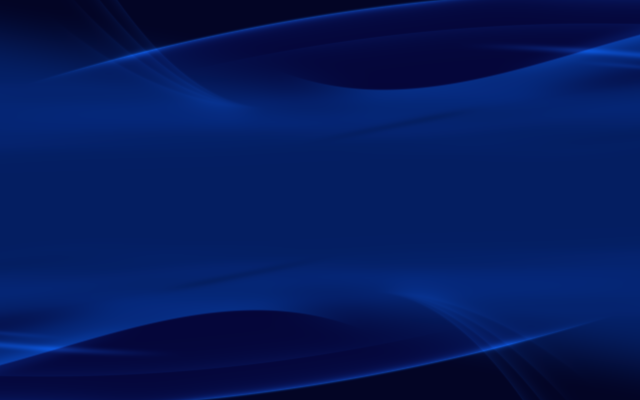
This background is drawn by a WebGL 2 fragment shader. Its source:

```glsl
#version 300 es
precision highp float;
// Deep blue backdrop with dark lens shapes and thin luminous arcs.
// One half is built from polynomial curves, soft steps and exponential glows;
// a half-turn about the centre supplies the other half.
uniform vec2 u_resolution;
out vec4 fragColor;

const vec3 NIGHT = vec3(0.012, 0.018, 0.145);
const vec3 INDIGO = vec3(0.018, 0.024, 0.225);
const vec3 CALM = vec3(0.016, 0.117, 0.380);
const vec3 BAND = vec3(0.020, 0.150, 0.465);
const vec3 GLOW = vec3(0.030, 0.190, 0.400);

float parabola(float x, vec3 k) {
  return k.x + x * (k.y + x * k.z);
}

// Symmetric soft bump of width w
float bump(float d, float w) {
  return exp(-d * d / (w * w));
}

// Crisp on the upper side, fading slowly below
float trail(float d, float crisp, float fade) {
  return d < 0.0 ? bump(d, crisp) : exp(-d / fade);
}

// Smooth window between a and b with soft ends
float span(float x, float a, float b, float soft) {
  return smoothstep(a, a + soft, x) * (1.0 - smoothstep(b - soft, b, x));
}

// Lower edge of the dark lens
float lensEdge(float x) {
  float t = x - 0.6;
  return 0.225 + t * t * (1.6 * t - 1.5);
}

// Fine silky streaks from layered sines
float silk(float x, float y) {
  float s = 0.0;
  for (int i = 1; i <= 3; i++) {
    float f = float(i);
    s += sin(y * 42.0 * f + 5.0 * sin(x * 3.0 + f) + f * 1.7) / f;
  }
  return s;
}

// Dark-to-blue sheet: a soft slope on the left, the lens edge on the right
vec3 sheet(float x, float y, float outer, float lens, float aa) {
  vec3 dark = mix(NIGHT, INDIGO, smoothstep(-aa, aa, y - outer));
  float slope = smoothstep(-0.11, 0.09, y - 0.10 - 0.28 * x);
  float cut = smoothstep(-aa, aa, y - lens);
  float blue = mix(slope, cut, smoothstep(0.42, 0.60, x));
  float crest = mix(0.275, lens + 0.045, smoothstep(0.35, 0.65, x));
  float light = bump(y - crest, 0.065);
  light = max(light, 0.75 * bump(y - 0.28 + 0.05 * (x - 0.7), 0.065));
  return mix(dark, mix(CALM, BAND, light), blue);
}

vec3 backdrop(float x, float y, float aa) {
  float outer = parabola(x, vec3(0.2344, -0.516, 0.2595));
  float inner = parabola(x, vec3(0.3142, -0.5453, 0.2936));
  float lens = lensEdge(x);
  vec3 color = sheet(x, y, outer, lens, aa);

  // Shadow folds under the right end and along the lower crease
  float fold = bump(y - 0.185 - 0.25 * (1.0 - x), 0.035);
  color = mix(color, INDIGO, 0.50 * fold * smoothstep(0.80, 1.0, x));
  float crease = bump(y - 0.345 + 0.32 * (x - 0.52), 0.009);
  color = mix(color, CALM * 0.85, 0.5 * crease * span(x, 0.46, 0.78, 0.12));

  // Long outer and inner arcs
  float outerFade = span(x, 0.03, 0.85, 0.22);
  color += GLOW * 0.75 * outerFade * trail(y - outer, 0.004, 0.006);
  color += GLOW * 0.20 * outerFade * trail(y - outer, 0.004, 0.030);
  color += GLOW * 0.28 * smoothstep(0.6, 1.0, x) * exp(-y / 0.025);
  float innerFade = smoothstep(0.25, 0.60, x);
  color += GLOW * 0.16 * innerFade * trail(y - inner, 0.003, 0.025);

  // Light spilling below the lens and crossing streaks at the right
  color += GLOW * 0.22 * smoothstep(0.44, 0.65, x) * trail(y - lens, aa, 0.025);
  color += GLOW * 0.28 * smoothstep(0.76, 0.94, x) * bump(y - lens, 0.020);
  float streak = 0.10 + 0.20 * (x - 0.73) * (x - 0.58);
  color += GLOW * 0.55 * smoothstep(0.70, 0.93, x) * bump(y - streak - 0.015, 0.008);
  color += GLOW * 0.25 * smoothstep(0.88, 1.0, x) * bump(y - streak - 0.045, 0.006);

  // Fan of curved veils meeting at the left of the lens
  for (int i = 0; i < 4; i++) {
    float f = float(i);
    float t = 0.42 - x;
    float veil = 0.272 - (4.8 - 0.95 * f) * t * t;
    float fade = span(x, 0.06, 0.42, 0.13) * (0.20 - 0.03 * f);
    color += GLOW * fade * trail(y - veil, 0.005, 0.022);
  }
  color += GLOW * 0.35 * bump(x - 0.215, 0.035) * bump(y - outer, 0.010);

  // Silk stays inside the blue band and vanishes toward the middle
  float calm = span(y, 0.16, 0.43, 0.10);
  return color * (1.0 + 0.025 * calm * silk(x, y + 0.12 * x));
}

void main() {
  vec2 uv = gl_FragCoord.xy / u_resolution;
  vec2 p = uv.y > 0.5 ? vec2(uv.x, 1.0 - uv.y) : vec2(1.0 - uv.x, uv.y);
  float aa = max(0.003, 1.0 / u_resolution.y);
  fragColor = vec4(backdrop(p.x, p.y, aa), 1.0);
}
```
